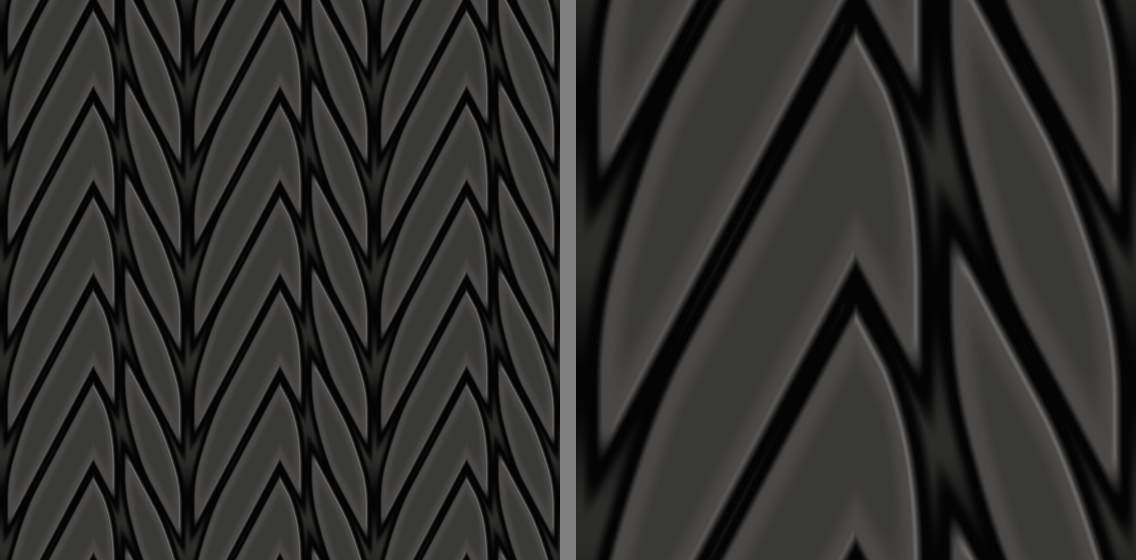
Left, the full canvas; right, a detail of the centre.
This pattern is drawn by a three.js fragment shader. Its source:

```glsl
// Rubber tread: three columns by six rows of interlocking chevrons and slanted ribs.
// Each block is bounded by two vertical sides and two slanted curves; the distance
// to the nearest block shades the raised rubber, its rim and the grooves between.
varying vec2 vUv;

const vec2 CELL = vec2(256.0, 128.0);  // one repeat; the canvas is 768 units wide
const float SLANT = 1.88;

float roundMax(float a, float b, float radius) {
  float h = max(radius - abs(a - b), 0.0) / radius;
  return max(a, b) + 0.25 * h * h * radius;
}

float wrapAround(float x, float center) {
  return mod(x - center + 0.5 * CELL.x, CELL.x) - 0.5 * CELL.x + center;
}

// Height and slope of a bend that starts at zero and steepens quadratically.
vec2 bend(float run, float strength) {
  float t = max(run, 0.0);
  return vec2(strength * t * t, 2.0 * strength * t);
}

// Signed distance to a block between two sides and two curves (height, slope).
float block(vec2 p, float left, float right, vec2 top, vec2 bottom) {
  float sides = max(left - p.x, p.x - right);
  float above = (top.x - p.y) / length(vec2(1.0, top.y));
  float below = (p.y - bottom.x) / length(vec2(1.0, bottom.y));
  return roundMax(sides, max(above, below), 7.0);
}

float chevron(vec2 p) {
  float arm = SLANT * abs(p.x - 128.0);
  vec2 shoulder = bend(50.0 - p.x, 0.026) + bend(p.x - 140.0, 0.09);
  return block(p, 10.0, 158.0, vec2(12.0 + arm, SLANT) + shoulder,
               vec2(120.0 + arm, SLANT));
}

float rib(vec2 p) {
  float arm = SLANT * (p.x - 171.0);
  vec2 lowerBend = bend(205.0 - p.x, 0.04);
  return block(p, 171.0, 249.0,
               vec2(104.0 + arm, SLANT) + bend(p.x - 213.0, 0.026),
               vec2(212.0 + arm - lowerBend.x, SLANT + lowerBend.y));
}

// Blocks are taller than a cell, so stacked neighbours are checked too.
float tread(vec2 p) {
  float chevronX = wrapAround(p.x, 84.0);
  float ribX = wrapAround(p.x, 210.0);
  float y = mod(p.y, CELL.y);
  float d = 1e3;
  for (int row = -1; row <= 3; row++) {
    float rowY = y + float(row) * CELL.y;
    d = min(d, min(chevron(vec2(chevronX, rowY)), rib(vec2(ribX, rowY))));
  }
  return d;
}

void main() {
  vec2 p = vec2(vUv.x, 1.0 - vUv.y) * 768.0;  // y runs down
  float d = tread(p);

  // Grooves: black channels with grey floors where the gutters open up
  float innerGutter = step(abs(wrapAround(p.x, 165.0) - 165.0), 42.0);
  float floorY = mix(112.0, 71.0, innerGutter);
  float opening = 0.5 + 0.5 * cos(6.283185 * (p.y - floorY) / CELL.y);
  float floorLight = smoothstep(2.5, 8.0, d) * opening;
  vec3 groove = mix(vec3(0.014), vec3(0.17, 0.17, 0.165), floorLight);

  // Rubber: lighter rim fading inward, with a thin glint facing up and right
  vec3 rubber = mix(vec3(0.225, 0.222, 0.215), vec3(0.285, 0.28, 0.275),
                    smoothstep(-15.0, -4.0, d));
  float facing = clamp(tread(p + vec2(1.0, -1.0)) - d, 0.0, 1.0);
  rubber += 0.11 * facing * (1.0 - smoothstep(0.0, 1.8, abs(d + 2.8)));

  float raised = 1.0 - smoothstep(-2.6, 1.4, d);
  gl_FragColor = vec4(mix(groove, rubber, raised), 1.0);
}
```
